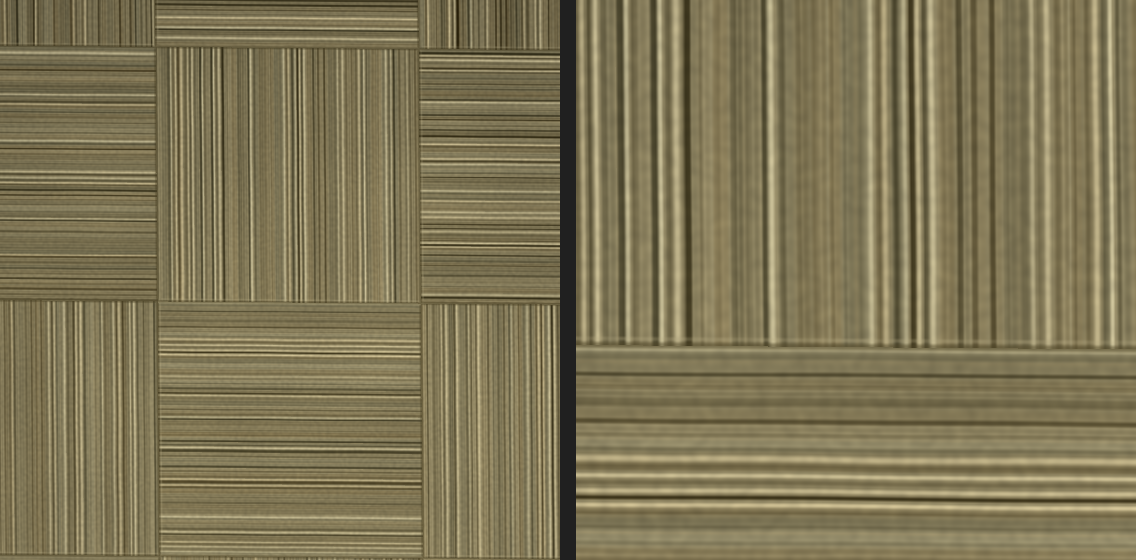
Left, the full canvas; right, a detail of the centre.
Give the GLSL for this texture, as a WebGL 1 fragment shader.

```glsl
precision highp float;

// Striped carpet tiles laid in a quarter-turned checker of large squares.
// Each tile is an even tan pile crossed by narrow dark grooves and sparse pale
// threads, hashed per rib; gradient noise adds spacing, fuzz and wear.

uniform vec2 u_resolution;

#define TILE_SIZE vec2(0.470, 0.4545)
#define TILE_ORIGIN vec2(0.281, 0.460)
#define SKEW 0.008
#define RIBS 49.0
#define RIB_JITTER 0.40
#define GROOVE_DEPTH 0.62
#define PALE_SHARE 0.30
#define PALE_GAIN 0.40
#define SEAM_WIDTH 0.0020
#define FUZZ 0.08
#define WEAR 0.05

const vec3 DARK_YARN = vec3(0.245, 0.215, 0.118);
const vec3 LIGHT_YARN = vec3(0.705, 0.660, 0.508);

float hash(vec2 p) {
  vec3 q = fract(vec3(p.xyx) * 0.1031);
  q += dot(q, q.yzx + 33.33);
  return fract((q.x + q.y) * q.z);
}

float cornerSlope(vec2 corner, vec2 offset) {
  float angle = 6.2832 * hash(corner + 71.0);
  return dot(vec2(cos(angle), sin(angle)), offset);
}

float gradientNoise(vec2 p) {
  vec2 i = floor(p), f = fract(p);
  vec2 u = f * f * f * (f * (f * 6.0 - 15.0) + 10.0);
  vec2 e = vec2(1.0, 0.0);
  float low = mix(cornerSlope(i, f), cornerSlope(i + e, f - e), u.x);
  float high = mix(cornerSlope(i + e.yx, f - e.yx),
                   cornerSlope(i + e.xx, f - e.xx), u.x);
  return mix(low, high, u.y);
}

// Soft line of a given half width around a centre.
float line(float x, float center, float halfWidth, float blur) {
  return 1.0 - smoothstep(halfWidth - blur, halfWidth + blur, abs(x - center));
}

// Brightness of the plain pile between the lines.
float pileTone(float rib, float seed) {
  return 0.63 + 0.20 * (hash(vec2(rib, seed)) - 0.5);
}

void main() {
  vec2 uv = gl_FragCoord.xy / u_resolution;
  float pixel = 1.0 / min(u_resolution.x, u_resolution.y);

  // Tile grid, slightly out of square
  vec2 grid = (uv + SKEW * (uv.yx - 0.5) - TILE_ORIGIN) / TILE_SIZE;
  vec2 cell = floor(grid);
  vec2 local = fract(grid);
  float turned = mod(cell.x + cell.y, 2.0);
  vec2 strand = mix(local, local.yx, turned);  // x across ribs, y along them
  float seed = 17.0 * hash(cell + 20.0) + 40.0 + 3.0 * cell.x + 7.0 * cell.y;

  // Straight ribs of uneven width
  float across = strand.x * RIBS;
  across += RIB_JITTER * gradientNoise(vec2(across * 0.6, seed));
  across += 0.08 * gradientNoise(vec2(strand.x * 9.0, strand.y * 4.0 + seed));
  float rib = floor(across);
  float f = fract(across);
  float blur = 0.10 + 0.4 * pixel * RIBS / TILE_SIZE.x;
  float band = gradientNoise(vec2(strand.x * 7.0, seed + 3.5));
  float contrast = mix(0.80, 1.15, uv.y) * (1.0 + 0.5 * band);

  // Pile changes shade under each groove
  float tone = mix(pileTone(rib - 1.0, seed), pileTone(rib, seed),
                   smoothstep(0.3 - blur, 0.3 + blur, f));

  // One dark groove per rib, some deep and some faint
  float depth = hash(vec2(rib, seed + 23.0));
  float grooveWidth = mix(0.12, 0.22, hash(vec2(rib, seed + 31.0)));
  tone -= contrast * GROOVE_DEPTH * mix(0.22, 1.0, depth * depth)
        * line(f, 0.3, grooveWidth, blur);

  // Beside it a pale thread, or a faint second groove
  float pick = hash(vec2(rib, seed + 5.0));
  float thread = mix(-0.24 * pick, PALE_GAIN, step(1.0 - PALE_SHARE, pick));
  tone += contrast * thread * line(f, 0.76, 0.14, blur);

  // Yarn colour with a slight warm or cool shift
  float warmth = hash(vec2(rib, seed + 11.0)) - 0.5;
  vec3 color = mix(DARK_YARN, LIGHT_YARN, tone);
  color += warmth * vec3(0.022, 0.0, -0.020) * smoothstep(0.0, 0.2, f)
         * (1.0 - smoothstep(0.8, 1.0, f));

  // Fuzz along the yarn and broad wear
  float fuzz = gradientNoise(vec2(across * 1.3, strand.y * 60.0 + seed));
  fuzz += 0.5 * gradientNoise(uv * 170.0 + 9.0);
  float wear = gradientNoise(uv * 5.0 + 3.0) + 0.5 * gradientNoise(uv * 13.0);
  color *= 1.0 + FUZZ * fuzz + WEAR * wear;

  // Seams: a soft dark joint with a pale frayed edge on one side
  vec2 edge = (local - step(0.5, local)) * TILE_SIZE;
  vec2 joint = 1.0 - smoothstep(0.3 * SEAM_WIDTH, 1.3 * SEAM_WIDTH + pixel,
                                abs(edge));
  vec2 fray = 1.0 - smoothstep(0.0, 0.0015 + pixel,
                               abs(edge - 2.0 * SEAM_WIDTH));
  float frayed = 0.6 + 0.6 * gradientNoise(uv * 90.0);
  color = mix(color, LIGHT_YARN, 0.40 * frayed * max(fray.x, fray.y));
  color = mix(color, DARK_YARN * 1.15, 0.50 * max(joint.x, joint.y));

  // Light: brighter low down, dim toward the top and corners
  vec2 fromCenter = uv - vec2(0.55, 0.42);
  float light = mix(1.09, 0.97, uv.y) - 0.18 * dot(fromCenter, fromCenter);
  gl_FragColor = vec4(clamp(color * light, 0.0, 1.0), 1.0);
}
```
